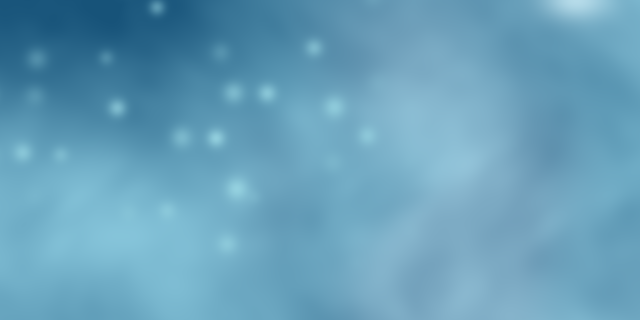
Write a Shadertoy shader that draws this background.

```glsl
const vec3 DEEP_BLUE = vec3(0.09, 0.325, 0.475);
const vec3 PALE_BLUE = vec3(0.52, 0.765, 0.85);
const vec3 GREY_TINT = vec3(0.055, -0.008, -0.008);
const vec3 SPARK_COLOR = vec3(0.60, 0.84, 0.89);
const vec3 LIGHT_COLOR = vec3(0.74, 0.88, 0.93);

const float OPEN_TONE = 0.80;       // tone of the lower, open haze
const float CLOUD_SCALE = 2.6;      // cloud cells per canvas height
const float CLOUD_AMOUNT = 0.20;
const float WISP_AMOUNT = 0.11;
const float FLECK_AMOUNT = 0.035;
const float SPARK_SCALE = 6.5;      // spark cells per canvas height
const float SPARK_SHARE = 0.62;
const float SPARK_RADIUS = 0.19;    // in spark cells
const vec2 LIGHT_POS = vec2(1.80, 1.0);
const vec2 LIGHT_SIZE = vec2(0.10, 0.06);

vec3 hash3(vec2 cell) {
    vec3 q = fract(cell.xyx * vec3(0.1031, 0.1030, 0.0973));
    q += dot(q, q.yxz + 33.33);
    return fract((q.xxy + q.yzz) * q.zyx);
}

// Cellular haze: overlapping soft puffs, each brighter or darker
float puffs(vec2 p) {
    vec2 cell = floor(p);
    float sum = 0.0;
    for (int j = -1; j <= 1; j++) {
        for (int i = -1; i <= 1; i++) {
            vec2 id = cell + vec2(i, j);
            vec3 rnd = hash3(id + 17.0);
            vec2 d = p - id - rnd.xy;
            float k = max(0.0, 1.0 - dot(d, d));
            sum += k * k * k * (2.0 * rnd.z - 1.0);
        }
    }
    return sum;
}

// Small blurred lights, mostly faint with a few bright ones
float sparks(vec2 p) {
    vec2 cell = floor(p);
    float sum = 0.0;
    for (int j = -1; j <= 1; j++) {
        for (int i = -1; i <= 1; i++) {
            vec2 id = cell + vec2(i, j);
            vec3 rnd = hash3(id + 71.0);
            vec2 d = p - id - 0.15 - 0.7 * rnd.xy;
            float rank = max(0.0, 1.0 - rnd.z / SPARK_SHARE);
            float radius = SPARK_RADIUS * (0.8 + 0.4 * rnd.x);
            sum += (0.10 + 0.75 * rank * rank) * step(0.001, rank)
                 * exp(-dot(d, d) / (radius * radius));
        }
    }
    return sum;
}

// Large-scale light: dark upper left, open haze below and to the right
float baseTone(vec2 p) {
    float top = mix(-0.04, 0.76, smoothstep(0.1, 1.5, p.x));
    float tone = mix(OPEN_TONE, top, smoothstep(0.3, 1.0, p.y));
    float floorShade = (1.0 - smoothstep(0.0, 0.28, p.y))
                     * exp(-pow((p.x - 0.6) / 0.5, 2.0));
    return tone - 0.18 * floorShade;
}

void mainImage(out vec4 fragColor, in vec2 fragCoord) {
    // Canvas units: height 1, nominal width 2
    vec2 p = fragCoord / iResolution.xy * vec2(2.0, 1.0);
    vec2 warped = p + 0.05 * sin(p.yx * vec2(7.0, 5.0) + vec2(0.6, 2.1));

    // Haze in three layers
    float tone = baseTone(p);
    tone += CLOUD_AMOUNT * puffs(warped * CLOUD_SCALE);
    tone += WISP_AMOUNT * puffs(warped * CLOUD_SCALE * 2.3 + 9.0);
    tone += FLECK_AMOUNT * puffs(warped * CLOUD_SCALE * 4.7 + 23.0);
    vec3 color = mix(DEEP_BLUE, PALE_BLUE, clamp(tone, 0.0, 1.03));

    // Greyer patches towards the right
    float grey = smoothstep(-0.3, 0.5, puffs(warped * 2.0 + 31.0));
    color += GREY_TINT * grey * smoothstep(0.5, 1.4, p.x);

    // Sparks on the left, fading out towards the right and the bottom
    float sparkArea = (1.0 - smoothstep(1.05, 1.4, p.x)) * smoothstep(0.08, 0.25, p.y);
    color = mix(color, SPARK_COLOR, min(1.0, sparks(p * SPARK_SCALE) * sparkArea));

    // Pale light at the upper edge
    vec2 d = (p - LIGHT_POS) / LIGHT_SIZE;
    color = mix(color, LIGHT_COLOR, 0.9 * exp(-dot(d, d)));

    fragColor = vec4(color, 1.0);
}
```
